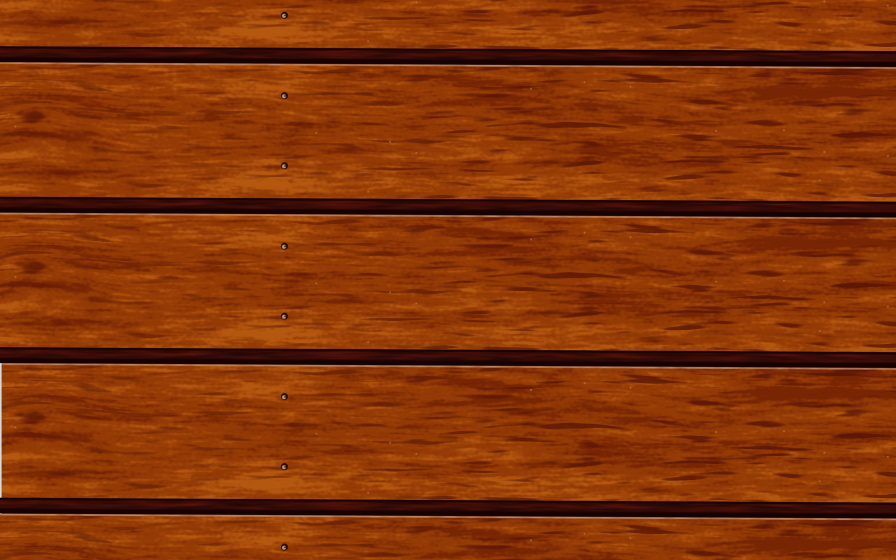
This texture is drawn by a WebGL 2 fragment shader. Its source:

```glsl
#version 300 es
precision highp float;

uniform vec2 u_resolution;
out vec4 outColor;

const float PERIOD = 0.2687;     // board plus gap, canvas height = 1
const float GAP = 0.0285;
const float FIRST_EDGE = 0.111;  // top of the first full board
const float TILT = 0.0055;
const float LIP = 0.0032;

const vec3 WOOD_DARK = vec3(0.47, 0.145, 0.015);
const vec3 WOOD_MID = vec3(0.58, 0.23, 0.02);
const vec3 WOOD_LIGHT = vec3(0.71, 0.345, 0.06);
const vec3 STREAK = vec3(0.33, 0.07, 0.02);
const vec3 RAIL = vec3(0.25, 0.05, 0.03);
const vec3 SHADOW = vec3(0.09, 0.008, 0.01);
const vec3 LIP_PALE = vec3(0.74, 0.52, 0.39);
const vec3 STEEL = vec3(0.66, 0.60, 0.56);

vec2 hash2(vec2 p) {
  vec3 q = fract(p.xyx * vec3(0.1031, 0.1030, 0.0973));
  q += dot(q, q.yzx + 33.33);
  return fract((q.xx + q.yz) * q.zy);
}

float corner(vec2 cell, vec2 f, vec2 offset) {
  return dot(hash2(cell + offset) * 2.0 - 1.0, f - offset);
}

float gradientNoise(vec2 p) {
  vec2 cell = floor(p), f = fract(p);
  vec2 u = f * f * f * (f * (f * 6.0 - 15.0) + 10.0);
  float low = mix(corner(cell, f, vec2(0, 0)), corner(cell, f, vec2(1, 0)), u.x);
  float high = mix(corner(cell, f, vec2(0, 1)), corner(cell, f, vec2(1, 1)), u.x);
  return 1.4 * mix(low, high, u.y);
}

// Layers of noise drawn out along the board
float grain(vec2 p, vec2 frequency, int layers) {
  float sum = 0.0, weight = 1.0;
  for (int i = 0; i < layers; i++) {
    sum += weight * gradientNoise(p * frequency + float(i) * 19.7);
    frequency *= vec2(2.1, 1.8);
    weight *= 0.75;
  }
  return sum;
}

float disc(vec2 p, float radius, float blur) {
  return 1.0 - smoothstep(radius - blur, radius + blur, length(p));
}

vec3 boardColor(vec2 p, float row) {
  // Grain bows around a knot near the left end
  vec2 knot = p - vec2(0.06, 0.096);
  float bow = exp(-dot(knot * vec2(8.0, 14.0), knot * vec2(8.0, 14.0)));
  vec2 q = p + vec2(0.0, 0.022 * bow + 0.007 * gradientNoise(p * vec2(3.5, 14.0)));

  float tone = 0.50 + 0.60 * grain(q, vec2(3.0, 32.0), 4);
  tone += 0.30 * gradientNoise(q * vec2(28.0, 170.0) + row * 17.0);
  tone += 0.22 * gradientNoise(p * vec2(120.0, 170.0) + row * 31.0);
  tone += 0.28 * smoothstep(0.17, 0.235, p.y);
  tone += 0.20 * (1.0 - smoothstep(0.0, 0.05, p.y)) * (1.0 - smoothstep(0.2, 0.9, p.x));
  tone -= 0.16 * smoothstep(0.5, 1.2, p.x) * (1.0 - smoothstep(0.10, 0.20, p.y));

  vec3 color = mix(WOOD_DARK, WOOD_MID, smoothstep(-0.05, 0.5, tone));
  color = mix(color, WOOD_LIGHT, smoothstep(0.5, 1.15, tone));

  // Short red-brown streaks and the knot itself
  float streak = smoothstep(0.18, 0.65, grain(q + 5.3, vec2(8.0, 75.0), 2));
  color = mix(color, STREAK, streak * mix(0.45, 0.75, smoothstep(0.3, 1.1, p.x)));
  float core = length(knot * vec2(26.0, 85.0)) + 0.8 * gradientNoise(p * vec2(40.0, 90.0));
  return mix(color, STREAK, 0.75 * (1.0 - smoothstep(0.2, 1.1, core)));
}

vec3 gapColor(vec2 p, float depth) {
  float rail = smoothstep(0.24, 0.42, depth) * (1.0 - smoothstep(0.80, 0.93, depth));
  float wear = 0.9 + 0.5 * grain(p, vec2(9.0, 110.0), 2);
  return mix(SHADOW, RAIL * wear, rail);
}

// Sparse pale flecks, one chance per cell
float flecks(vec2 p, float size, float blur) {
  vec2 cell = floor(p / size);
  vec2 jitter = hash2(cell + 7.0);
  vec2 center = (cell + 0.2 + 0.6 * jitter) * size;
  return step(0.8, hash2(cell + 43.0).x) * disc(p - center, 0.0016, blur);
}

vec3 addNail(vec3 color, vec2 p, float blur) {
  color = mix(color, SHADOW, 0.85 * disc(p, 0.0062, blur));
  color = mix(color, STEEL, disc(p - vec2(-0.0008, 0.0012), 0.0036, blur));
  return mix(color, SHADOW, 0.8 * disc(p - vec2(0.0012, 0.0005), 0.0014, blur));
}

void main() {
  vec2 p = gl_FragCoord.xy / u_resolution.y;
  float blur = 0.75 / u_resolution.y;
  float v = (1.0 - p.y - FIRST_EDGE - TILT * p.x) / PERIOD;
  float row = floor(v);
  vec2 board = vec2(p.x, fract(v) * PERIOD);
  float edge = board.y - PERIOD * step(0.5 * PERIOD, board.y);

  vec3 color = boardColor(board, row);
  color = mix(color, LIP_PALE, 0.6 * flecks(board, 0.09, blur));
  for (int i = 0; i < 2; i++) {
    color = addNail(color, board - vec2(0.508, 0.057 + 0.125 * float(i)), blur);
  }

  // Pale upper lip, then the recessed gap above it
  float lipWear = 0.85 + 0.4 * gradientNoise(vec2(p.x * 45.0, row * 3.7 + 0.4));
  float lip = 1.0 - smoothstep(LIP - blur, LIP + blur, abs(edge));
  color = mix(color, LIP_PALE, lip * clamp(lipWear, 0.0, 1.0));
  float gap = smoothstep(-GAP - blur, -GAP + blur, edge) * (1.0 - smoothstep(-blur, blur, edge));
  color = mix(color, gapColor(board, -edge / GAP), gap);

  // Bare end of a single board
  float bare = (1.0 - smoothstep(0.0015, 0.0015 + 2.0 * blur, p.x)) * step(abs(row - 2.0), 0.5);
  color = mix(color, vec3(0.85), bare * (1.0 - gap));
  outColor = vec4(color, 1.0);
}
```
